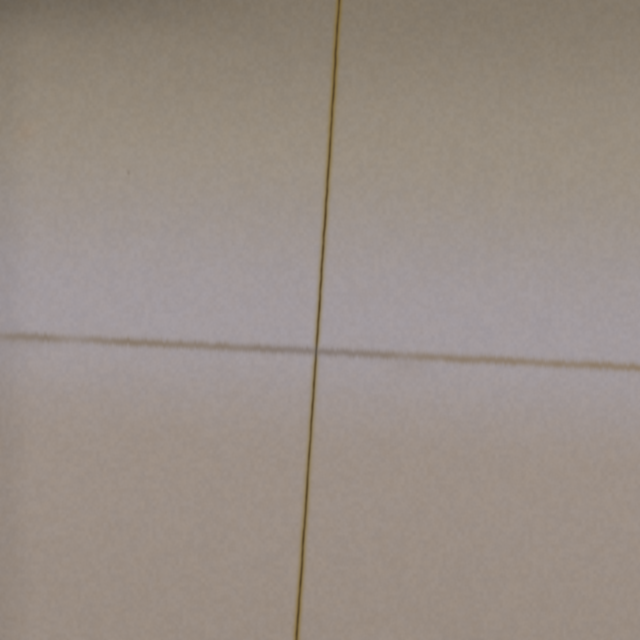
Give the GLSL for this texture, as a Shadertoy shader.

```glsl
float hash(vec2 cell) {
    vec3 p = fract(vec3(cell.xyx) * 0.1031);
    p += dot(p, p.yzx + 33.33);
    return fract((p.x + p.y) * p.z);
}

float valueNoise(vec2 p) {
    vec2 cell = floor(p);
    vec2 f = fract(p);
    f = f * f * (3.0 - 2.0 * f);
    float low = mix(hash(cell), hash(cell + vec2(1.0, 0.0)), f.x);
    float high = mix(hash(cell + vec2(0.0, 1.0)), hash(cell + 1.0), f.x);
    return mix(low, high, f.y);
}

// Layered noise centred on zero
float fbm(vec2 p, int octaves) {
    float sum = 0.0;
    float amplitude = 0.5;
    for (int i = 0; i < octaves; i++) {
        sum += amplitude * (valueNoise(p) - 0.5);
        p = mat2(1.6, 1.2, -1.2, 1.6) * p + 17.3;
        amplitude *= 0.5;
    }
    return sum;
}

float bell(float offset, float width) {
    float t = offset / width;
    return exp(-t * t);
}

// Vertical blend from warm floor through a cool band to a dim top
vec3 wallColor(vec2 uv) {
    vec3 floorTone = vec3(0.598, 0.548, 0.508);
    vec3 warmTone = vec3(0.610, 0.561, 0.525);
    vec3 coolTone = vec3(0.632, 0.602, 0.612);
    vec3 sandTone = vec3(0.598, 0.556, 0.502);
    vec3 dimTone = vec3(0.505, 0.463, 0.405);
    float y = uv.y + 0.06 * (uv.x - 0.5) + 0.025 * fbm(uv * 4.0, 3);
    vec3 color = mix(floorTone, warmTone, smoothstep(0.0, 0.25, y));
    color = mix(color, coolTone, smoothstep(0.28, 0.48, y));
    color = mix(color, sandTone, smoothstep(0.50, 0.80, y));
    color = mix(color, dimTone, smoothstep(0.74, 1.05, uv.y));

    // Corner and side shading
    float corner = smoothstep(0.92, 1.02, uv.y) * (1.0 - smoothstep(0.0, 0.55, uv.x));
    color *= 1.0 - 0.15 * corner;
    color *= 1.0 - 0.05 * (1.0 - smoothstep(0.0, 0.06, uv.x));
    return color;
}

// Soft mottling with a fine speckled tooth
vec3 paperGrain(vec2 uv) {
    float mottle = fbm(uv * 34.0, 3);
    float tooth = fbm(uv * vec2(170.0, 150.0), 2);
    float tint = fbm(uv * 85.0 + 9.0, 2);
    return vec3(0.012 * mottle + 0.042 * tooth) + tint * vec3(0.014, 0.0, -0.024);
}

// Blurred crease with a ragged edge and a faded left section
vec3 addCrease(vec3 color, vec2 uv, float creaseY, float seamX) {
    float ragged = 0.006 * fbm(uv * vec2(210.0, 30.0), 2);
    float d = uv.y - creaseY + ragged;
    float gap = bell(uv.x - 0.115, 0.028);
    float smudge = bell(uv.x - 0.635, 0.025);
    float strength = (0.78 - 0.42 * gap - 0.22 * smudge) * smoothstep(-0.04, 0.04, uv.x);
    strength *= 1.0 + 0.5 * fbm(vec2(uv.x * 70.0, 5.0), 2);
    vec3 edgeTone = mix(vec3(0.510, 0.455, 0.400), vec3(0.545, 0.475, 0.395), uv.x);
    vec3 creaseTone = mix(edgeTone, vec3(0.500, 0.455, 0.430), bell(uv.x - seamX, 0.13));
    color = mix(color, creaseTone, strength * bell(d, 0.0068));

    // Faint stains beneath the crease
    float stain = bell(uv.x - 0.635, 0.025) * bell(d + 0.014, 0.016);
    stain += bell(uv.x - 0.035, 0.055) * bell(d + 0.006, 0.012);
    return mix(color, creaseTone, 0.2 * stain);
}

// Thin dark seam between soft yellow fringes
vec3 addSeam(vec3 color, vec2 uv, float seamX, float crossing) {
    float d = uv.x - seamX + 0.0016 * fbm(vec2(uv.y * 60.0, 2.0), 2);
    float fringe = bell(d, 0.0052);
    float core = bell(d, 0.0021);
    float ends = smoothstep(0.08, 0.5, abs(uv.y - 0.45));
    float wear = 0.80 + 0.5 * fbm(vec2(uv.y * 90.0, 8.0), 2);
    vec3 fringeTone = mix(vec3(0.560, 0.490, 0.330), vec3(0.520, 0.420, 0.185), ends);
    vec3 coreTone = mix(vec3(0.325, 0.260, 0.160), vec3(0.350, 0.320, 0.290), crossing);
    color = mix(color, fringeTone, fringe * (0.78 - 0.5 * crossing));
    return mix(color, coreTone, wear * core);
}

void mainImage(out vec4 fragColor, in vec2 fragCoord) {
    vec2 uv = fragCoord / iResolution.xy;
    float seamX = 0.4635 + 0.0695 * uv.y - 0.003 * uv.y * uv.y;
    float creaseY = 0.4755 - 0.050 * uv.x;
    float crossing = bell(uv.y - creaseY, 0.011);

    vec3 color = wallColor(uv) + paperGrain(uv);
    color = addCrease(color, uv, creaseY, seamX);
    color = addSeam(color, uv, seamX, crossing);

    // Small speck and reddish blemish on the left
    float speck = bell(length((uv - vec2(0.201, 0.730)) * vec2(1.0, 0.6)), 0.0026);
    color -= 0.05 * speck;
    float blemish = bell(length(uv - vec2(0.042, 0.795)), 0.016);
    color += blemish * vec3(0.012, -0.006, -0.018);

    fragColor = vec4(clamp(color, 0.0, 1.0), 1.0);
}
```
